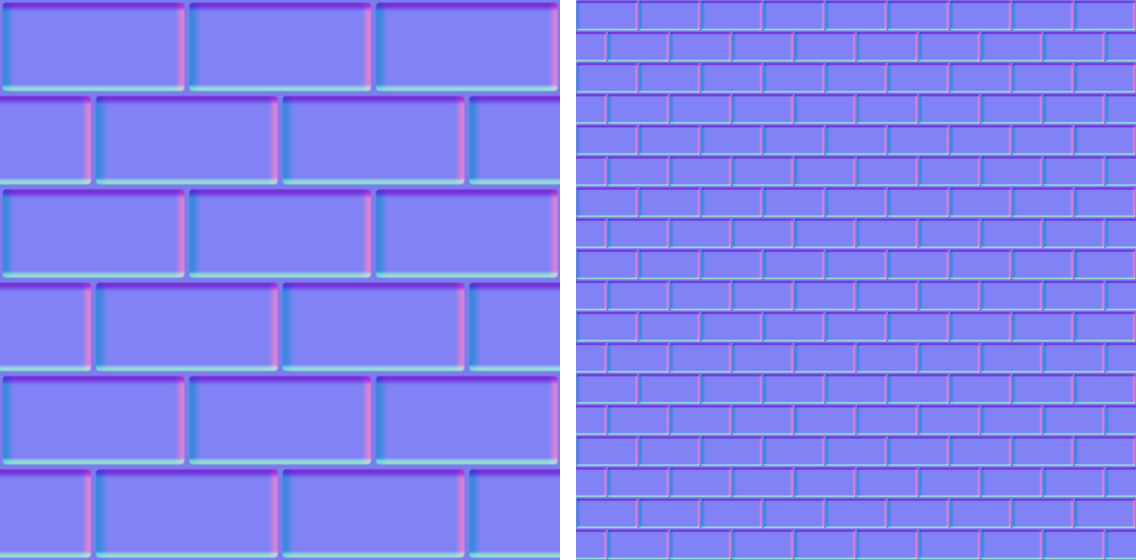
Left: one tile. Right: repeated 3 by 3.
Give the GLSL for this texture map, as a Shadertoy shader.

```glsl
float roundedBox(vec2 p, vec2 halfSize, float radius) {
    vec2 q = abs(p) - halfSize + radius;
    return length(max(q, 0.0)) + min(max(q.x, q.y), 0.0) - radius;
}

// Local brick position in row heights, centred, in a 3 by 6 running bond
vec2 brickPosition(vec2 uv) {
    vec2 cell = uv * vec2(3.0, 6.0);
    cell.x += 0.5 * (1.0 - mod(floor(cell.y), 2.0));
    return (fract(cell) - 0.5) * vec2(2.0, 1.0) - vec2(0.002, -0.002);
}

// Signed tilt of the bevel on each axis; long edges dominate at the corners
vec2 bevelSlope(vec2 p, vec2 halfSize) {
    vec2 depth = halfSize - abs(p);
    vec2 fadeEnd = vec2(p.x > 0.0 ? 0.115 : 0.140, p.y > 0.0 ? 0.112 : 0.086);
    vec2 strength = vec2(p.x > 0.0 ? 0.95 : 0.78, p.y > 0.0 ? 0.90 : 1.0);
    vec2 slope = sign(p) * strength * (1.0 - smoothstep(vec2(0.024), fadeEnd, depth));
    slope.x *= 1.0 - 0.5 * abs(slope.y);
    return slope / max(1.0, length(slope));
}

void mainImage(out vec4 fragColor, in vec2 fragCoord) {
    vec2 p = brickPosition(fragCoord / iResolution.xy);
    vec2 halfSize = vec2(0.977, 0.477);
    float pixel = 6.0 / iResolution.y;

    // Rounded brick face against the recessed joint
    float dist = roundedBox(p, halfSize, 0.042);
    float brick = smoothstep(0.0, max(0.028, pixel), 0.010 - dist);

    // Tangent-space normal with green pointing down and a slight sideways lean
    vec2 slope = bevelSlope(p, halfSize) * brick;
    float lean = slope.y > 0.0 ? 0.13 : 0.23;
    vec2 tilt = vec2(slope.x - lean * slope.y, -slope.y - 0.1 * min(slope.x, 0.0));
    vec3 color = vec3(vec2(0.50, 0.51) + 0.36 * tilt, 0.96 - 0.12 * length(slope));

    // Joints sit slightly darker than the faces
    color *= mix(0.96, 1.0, brick);
    fragColor = vec4(color, 1.0);
}
```
